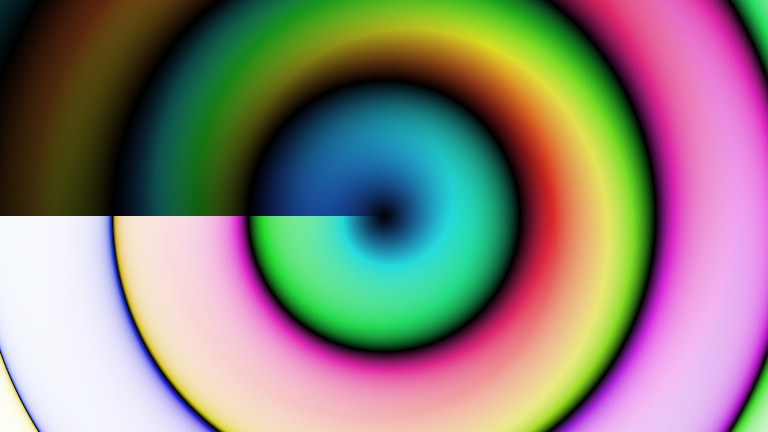
A WebGL 1 fragment shader for this background:

```glsl
precision highp float;
// Domain colouring of a complex wave around the centre: a radial sine makes
// the dark rings, and a spiral factor brightens it clockwise up to a branch cut.
// The phase picks the hue and the magnitude picks the lightness.

uniform vec2 u_resolution;

const float PI = 3.14159265;
const float RING_FREQUENCY = 10.0;
const float SATURATION = 0.72;

vec3 hslToRgb(float hue, float saturation, float lightness) {
  vec3 ramp = abs(mod(hue * 6.0 + vec3(0.0, 4.0, 2.0), 6.0) - 3.0) - 1.0;
  float chroma = saturation * (1.0 - abs(2.0 * lightness - 1.0));
  return lightness + chroma * (clamp(ramp, 0.0, 1.0) - 0.5);
}

// Phase in turns; half a turn is added wherever the wave is negative.
float wavePhase(float radius, float angle, float wave) {
  float turn = angle / PI;
  float bump = sin(PI * radius);
  float swing = -0.32 * sqrt(radius) * sin(min(6.6 * radius, 5.4));
  float twist = 0.264 * turn * sin(2.2 * radius);
  float lift = 0.083 * turn * turn * bump * bump;
  return 0.606 + swing + twist + lift + 0.5 * step(wave, 0.0);
}

// Magnitude grows outwards and decays with the angle.
float waveMagnitude(float radius, float angle, float wave) {
  return 0.75 * abs(wave) * exp(radius * (1.7 - 1.05 * angle));
}

vec3 shade(float radius, float angle) {
  float wave = sin(RING_FREQUENCY * radius);
  float lightness = atan(waveMagnitude(radius, angle, wave)) * 2.0 / PI;
  return hslToRgb(wavePhase(radius, angle, wave), SATURATION, lightness);
}

void main() {
  // Centred coordinates in units of the canvas height.
  vec2 p = (gl_FragCoord.xy - 0.5 * u_resolution) / u_resolution.y;
  float radius = length(p);
  float side = p.y < 0.0 ? -1.0 : 1.0;
  float angle = side * acos(clamp(p.x / max(radius, 0.00001), -1.0, 1.0));
  vec3 color = shade(radius, angle);

  // Blend the two sides of the branch cut within one pixel.
  if (p.x < 0.0) {
    float overlap = max(0.0, 0.5 - abs(p.y) * u_resolution.y);
    color = mix(color, shade(radius, angle - side * 2.0 * PI), overlap);
  }
  gl_FragColor = vec4(color, 1.0);
}
```
